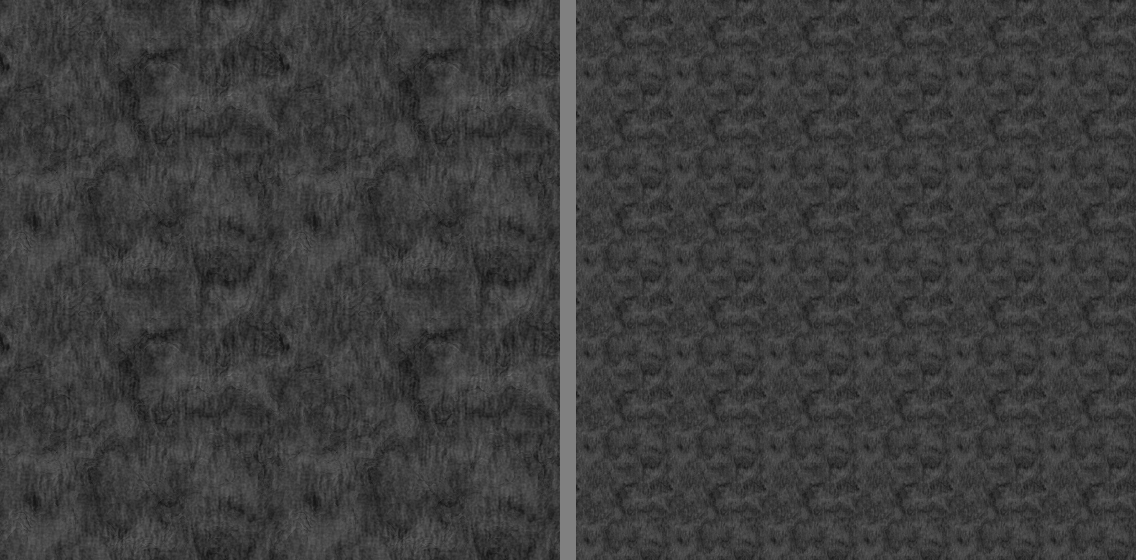
Left, the tile; right, the same tile 3 across and 3 down.
Reproduce this texture procedurally as a Shadertoy shader.

```glsl
// Charcoal fibrous paper: cloudy grey patches parted by dark veins, crossed by
// short vertical fibres and embossed crinkles. Every layer is gradient noise on
// a wrapped lattice, so one square tile repeats without seams.

const float REPEATS = 2.0;                   // tiles across and down
const float BASE_GREY = 0.254;
const float MIN_GREY = 0.09;
const float MAX_GREY = 0.42;
const vec2 CLOUD_CELLS = vec2(7.0);
const vec2 VEIN_CELLS = vec2(5.0);
const vec2 FIBRE_CELLS = vec2(76.0, 22.0);
const vec2 GRAIN_CELLS = vec2(110.0);
const float CREASE_CELLS = 10.0;
const float RIB_COUNT = 72.0;
const float WARP = 0.20;
const float CLOUD_DEPTH = 0.20;
const float VEIN_DEPTH = 0.080;
const float FIBRE_DEPTH = 0.105;
const float RIB_DEPTH = 0.016;
const float CREASE_DEPTH = 0.060;
const float CRACK_DEPTH = 0.055;
const float GRAIN_DEPTH = 0.065;
const vec2 LIGHT_STEP = vec2(-0.0018, 0.0026); // towards the light, in tiles
const float TAU = 6.28319;

float hash(vec2 p) {
    return fract(sin(dot(p, vec2(127.1, 311.7))) * 43758.5453);
}

// Dot product of a lattice point's random direction with the offset from it
float corner(vec2 cell, vec2 offset, vec2 cells, float seed) {
    float angle = TAU * hash(mod(cell, cells) + seed * 1.37);
    return dot(vec2(cos(angle), sin(angle)), offset);
}

// Gradient noise, periodic over one tile
float noise(vec2 p, vec2 cells, float seed) {
    vec2 x = p * cells;
    vec2 i = floor(x);
    vec2 f = x - i;
    vec2 u = f * f * f * (f * (f * 6.0 - 15.0) + 10.0);
    vec2 e = vec2(1.0, 0.0);
    float low = mix(corner(i, f, cells, seed),
                    corner(i + e.xy, f - e.xy, cells, seed), u.x);
    float high = mix(corner(i + e.yx, f - e.yx, cells, seed),
                     corner(i + e.xx, f - e.xx, cells, seed), u.x);
    return mix(low, high, u.y);
}

float fbm(vec2 p, vec2 cells, float seed) {
    float sum = 0.0;
    float amplitude = 0.5;
    for (int k = 0; k < 5; k++) {
        sum += amplitude * noise(p, cells, seed + float(k) * 7.0);
        cells *= 2.0;
        amplitude *= 0.55;
    }
    return sum;
}

// Height of narrow folds at three scales
float creases(vec2 p) {
    float height = 0.0;
    float cells = CREASE_CELLS;
    float amplitude = 1.0;
    for (int k = 0; k < 3; k++) {
        float n = noise(p, vec2(cells), 40.0 + float(k) * 9.0) - 0.05;
        height += amplitude * exp(-10.0 * abs(n));
        cells *= 2.0;
        amplitude *= 0.75;
    }
    return height;
}

void mainImage(out vec4 fragColor, in vec2 fragCoord) {
    vec2 p = fract(fragCoord / iResolution.xy * REPEATS);
    vec2 bend = vec2(fbm(p, vec2(5.0), 3.0), fbm(p, vec2(5.0), 83.0));
    vec2 q = p + WARP * bend;

    // Rounded patches and the dark veins between them
    float grey = BASE_GREY + CLOUD_DEPTH * fbm(q, CLOUD_CELLS, 11.0);
    float stain = smoothstep(-0.22, 0.22, fbm(p, vec2(3.0), 57.0));
    float vein = exp(-10.0 * abs(noise(q, VEIN_CELLS, 23.0)));
    grey -= VEIN_DEPTH * vein * mix(0.4, 1.0, stain);

    // Short vertical fibres over faint, patchy ribbing
    float fibre = noise(p + 0.02 * bend, FIBRE_CELLS, 31.0)
                + 0.6 * noise(p, FIBRE_CELLS * 0.5, 37.0);
    float ribPatch = smoothstep(-0.15, 0.2, fbm(p, vec2(6.0), 67.0));
    float rib = sin(TAU * (RIB_COUNT * p.x + 1.5 * noise(p, vec2(8.0, 16.0), 71.0)));
    grey += FIBRE_DEPTH * fibre * mix(0.6, 1.0, ribPatch);
    grey += RIB_DEPTH * rib * ribPatch;

    // Crinkles lit from the upper left, with thin broken cracks
    float crinklePatch = smoothstep(-0.15, 0.18, fbm(p, vec2(7.0), 91.0));
    float slope = creases(q - LIGHT_STEP) - creases(q + LIGHT_STEP);
    grey += CREASE_DEPTH * slope * mix(0.4, 1.0, crinklePatch);
    float crack = 1.0 - smoothstep(0.0, 0.06, abs(noise(q, vec2(8.0), 103.0) + 0.06));
    grey -= CRACK_DEPTH * crack * crinklePatch;

    // Fine grain
    grey += GRAIN_DEPTH * noise(p, GRAIN_CELLS, 113.0);

    fragColor = vec4(vec3(clamp(grey, MIN_GREY, MAX_GREY)), 1.0);
}
```
